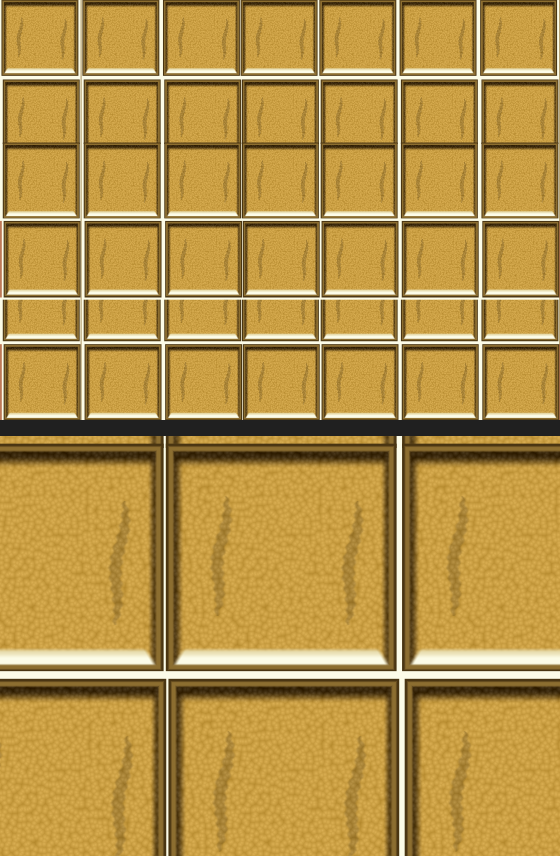
Top: the whole. Bottom: its middle third, enlarged.
Give the GLSL for this pattern, as a WebGL 2 fragment shader.

```glsl
#version 300 es
precision highp float;

uniform vec2 u_resolution;
out vec4 fragColor;

// Layout, in units of 1/768 canvas width and 1/576 height, y downwards
const vec2 CANVAS = vec2(768.0, 576.0);
const vec2 TILE = vec2(105.5, 104.5);
const int ROWS = 6;
const int COLS = 7;
const float COL_LEFT[COLS] = float[](2.0, 113.0, 223.5, 330.0, 438.0, 548.0, 658.5);
const float ROW_TOP[ROWS] = float[](-0.5, 109.0, 195.5, 303.0, 411.0, 472.0);
const float ROW_BOTTOM[ROWS] = float[](104.0, 197.5, 299.5, 408.0, 468.0, 576.5);
const float ROW_SHIFT[ROWS] = float[](0.0, 1.8, 1.8, 3.0, 1.8, 3.0);

// Bevel, scratches and grain
const float RIM = 3.5;
const float GLOW_HEIGHT = 10.5;
const float SCRATCH_WIDTH = 2.7;
const float GRAIN_SIZE = 2.2;
const float GRAIN_AMOUNT = 0.13;

const vec3 GOLD = vec3(0.79, 0.62, 0.26);
const vec3 OLIVE = vec3(0.55, 0.43, 0.19);
const vec3 SHADOW = vec3(0.22, 0.15, 0.04);
const vec3 SCRATCH = vec3(0.63, 0.49, 0.20);
const vec3 CREAM = vec3(0.99, 0.99, 0.91);
const vec3 PALE = vec3(0.91, 0.87, 0.69);
const vec3 CLAY = vec3(0.74, 0.47, 0.34);

float pixel;

// Smooth coverage of the interval from lo to hi
float band(float x, float lo, float hi) {
    return clamp((x - lo) / pixel + 0.5, 0.0, 1.0) * clamp((hi - x) / pixel + 0.5, 0.0, 1.0);
}

vec2 hash2(vec2 p) {
    vec3 q = fract(p.xyx * vec3(0.1031, 0.1030, 0.0973));
    q += dot(q, q.yzx + 33.33);
    return fract((q.xx + q.yz) * q.zy);
}

// Distance to the nearest jittered cell point
float cellular(vec2 p) {
    vec2 cell = floor(p);
    float nearest = 2.0;
    for (int y = -1; y <= 1; y++) {
        for (int x = -1; x <= 1; x++) {
            vec2 c = cell + vec2(x, y);
            nearest = min(nearest, distance(p, c + hash2(c + 50.0)));
        }
    }
    return nearest;
}

// Tapered wavering stroke leaning to the left as it descends
float scratch(vec2 q, vec2 top, float len) {
    float t = (q.y - top.y) / len;
    float bend = top.x - 5.0 * t + 1.3 * sin(t * 9.0) + 0.5 * sin(q.y * 1.3);
    float halfWidth = SCRATCH_WIDTH * sqrt(max(sin(3.14159 * clamp(t, 0.0, 1.0)), 0.0));
    float d = abs(q.x - bend) - halfWidth;
    return (1.0 - smoothstep(-0.8, 0.8, d)) * step(0.0, t) * step(t, 1.0);
}

vec3 tileColor(vec2 q) {
    vec2 far = TILE - q;
    float side = min(q.x, far.x);
    float edge = min(min(side, q.y), far.y);

    // Grainy face with two scratches
    vec3 color = GOLD;
    float marks = max(scratch(q, vec2(27.5, 24.0), 55.0), scratch(q, vec2(87.5, 26.0), 57.0));
    color = mix(color, SCRATCH, marks * 0.85);

    // Recessed shadows, deepest along the top
    color = mix(color, SHADOW, 0.85 * (1.0 - smoothstep(4.0, 8.5, q.x)));
    color = mix(color, SHADOW, 0.75 * (1.0 - smoothstep(4.0, 7.5, far.x)));
    color = mix(color, SHADOW, 1.0 - smoothstep(5.5, 11.5, q.y));
    color += GRAIN_AMOUNT * (0.47 - cellular(q / GRAIN_SIZE));

    // Mitred glow along the bottom
    float glow = smoothstep(0.0, 2.5, GLOW_HEIGHT + 1.0 - far.y);
    glow *= smoothstep(-1.5, 1.5, side - 2.0 - 0.6 * far.y);
    color = mix(color, mix(PALE, CREAM, smoothstep(9.5, 6.0, far.y)), glow);

    // Raised rim with a dark outline
    color = mix(color, OLIVE, 1.0 - smoothstep(RIM - 0.7, RIM + 0.7, edge));
    return mix(color, SHADOW, 0.8 * (1.0 - smoothstep(0.7, 1.9, edge)));
}

void main() {
    vec2 p = gl_FragCoord.xy / u_resolution * CANVAS;
    p.y = CANVAS.y - p.y;
    pixel = CANVAS.y / u_resolution.y;
    vec3 color = CREAM;

    // Hairline in the first gutter and at the right end
    float hairline = max(band(p.x, 110.6, 111.8), band(p.x, 767.0, 769.0));
    color = mix(color, OLIVE, 0.85 * hairline);

    for (int r = 0; r < ROWS; r++) {
        float rowMask = band(p.y, ROW_TOP[r], ROW_BOTTOM[r]);
        if (rowMask <= 0.0) continue;

        // Clay margins beside the shifted full rows
        float clay = max(band(p.x, -1.0, ROW_SHIFT[r] - 0.5), band(p.x, 766.5, 769.0));
        color = mix(color, CLAY, clay * rowMask * step(1.9, ROW_SHIFT[r]));

        // The short fifth row keeps only the lower part of its tiles
        float originY = r == 4 ? ROW_BOTTOM[r] - TILE.y : ROW_TOP[r];
        for (int c = 0; c < COLS; c++) {
            float left = COL_LEFT[c] + ROW_SHIFT[r];
            float mask = rowMask * band(p.x, left, left + TILE.x);
            if (mask > 0.0) color = mix(color, tileColor(p - vec2(left, originY)), mask);
        }
    }
    fragColor = vec4(clamp(color, 0.0, 1.0), 1.0);
}
```
